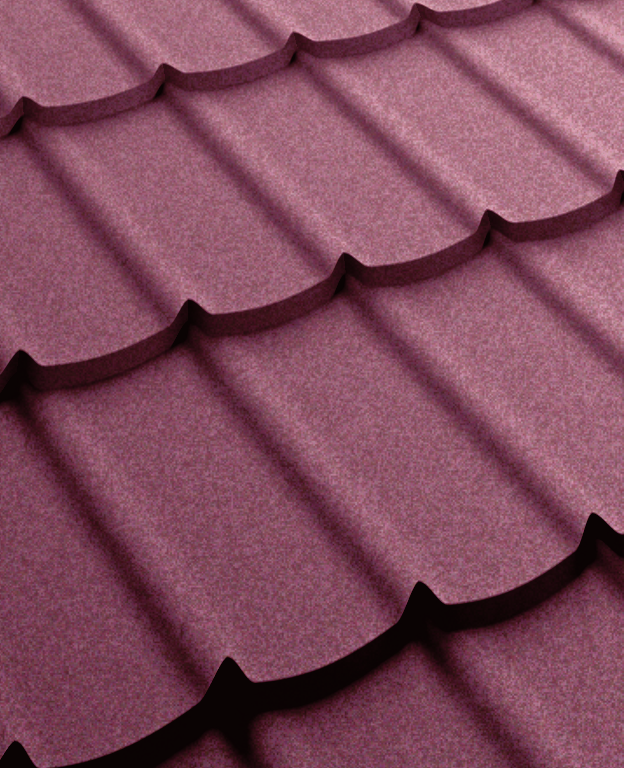
Give the GLSL for this texture, as a WebGL 2 fragment shader.

```glsl
#version 300 es
precision highp float;
// Rows of scalloped, grit-coated roof tiles receding toward the upper right.
uniform vec2 u_resolution;
out vec4 outColor;

// Perspective: tile coordinates (column, row, 1) to canvas, y down
const mat3 TILE_TO_CANVAS = mat3(
    0.2335, -0.0404,  0.0356,
    0.2226,  0.2092, -0.1410,
    0.0321,  0.1263,  1.0000);
const float ASPECT = 0.8125;

// Tile shape, in tile units
const float STEP_SAG = 0.055;      // drop beside each hump
const float BOW_SAG = 0.046;       // curve of the scallop
const float RIM = 0.072;           // thickness of the front rim
const float VALLEY_AT = -0.155;    // dark groove left of the ridge
const float VALLEY_WIDTH = 0.085;
const float CREST_AT = 0.05;
const float CREST_WIDTH = 0.075;

// Tones, in steps along the palette
const float BASE_TONE = 3.95;
const vec2 LIGHT_SLOPE = vec2(1.1, -1.9);
const float VALLEY_DEPTH = 2.1;
const float CREST_LIFT = 0.55;
const float SHADOW_DEPTH = 3.6;
const float RIM_TONE = 1.75;
const float GRAIN_CELLS = 440.0;
const float GRAIN_TONE = 2.1;
const float GRAIN_TINT = 0.16;

const int STEPS = 6;
const vec3 PALETTE[7] = vec3[7](
    vec3(0.04, 0.01, 0.01), vec3(0.25, 0.07, 0.11), vec3(0.39, 0.17, 0.26),
    vec3(0.47, 0.25, 0.33), vec3(0.58, 0.35, 0.43), vec3(0.70, 0.47, 0.54),
    vec3(0.85, 0.63, 0.69));

vec3 hash3(vec2 cell) {
    vec3 q = fract(cell.xyx * vec3(0.1031, 0.1030, 0.0973));
    q += dot(q, q.yxz + 33.33);
    return fract((q.xxy + q.yzz) * q.zyx);
}

vec3 noise3(vec2 p) {
    vec2 cell = floor(p), f = fract(p);
    f = f * f * (3.0 - 2.0 * f);
    vec3 low = mix(hash3(cell), hash3(cell + vec2(1, 0)), f.x);
    vec3 high = mix(hash3(cell + vec2(0, 1)), hash3(cell + vec2(1, 1)), f.x);
    return mix(low, high, f.y);
}

float bump(float x, float center, float width) {
    float d = (x - center) / width;
    return exp(-d * d);
}

// How far the front edge hangs below the row line, x from 0 to 1
float scallop(float x) {
    float shoulders = smoothstep(0.0, 0.16, x) * (1.0 - smoothstep(0.88, 1.0, x));
    return STEP_SAG * shoulders + BOW_SAG * sin(3.14159 * x);
}

vec3 paletteColor(float tone) {
    vec3 color = PALETTE[0];
    for (int i = 0; i < STEPS; i++)
        color = mix(color, PALETTE[i + 1], clamp(tone - float(i), 0.0, 1.0));
    return color;
}

void main() {
    vec2 canvas = gl_FragCoord.xy / u_resolution;
    canvas.y = 1.0 - canvas.y;
    vec3 h = inverse(TILE_TO_CANVAS) * vec3(canvas, 1.0);
    vec2 tile = h.xy / h.z;

    // Nearest row edge; the shear follows the upright direction on the canvas
    float row = floor(tile.y + 0.5);
    float below = tile.y - row;
    float shear = 1.2 + 0.27 * (row - 1.0);
    float along = fract(tile.x + shear * below - 0.02);
    float d = below - scallop(along);
    float rim = RIM - 0.015 * (row - 1.0);
    float soft = 1.3 * fwidth(tile.y);

    // Curved surface: groove, ridge and overall falloff of light
    float ridge = tile.x - floor(tile.x + 0.5);
    float light = BASE_TONE + dot(LIGHT_SLOPE, canvas - 0.5);
    float surface = light
        - VALLEY_DEPTH * bump(ridge, VALLEY_AT, VALLEY_WIDTH)
        + CREST_LIFT * bump(ridge, CREST_AT, CREST_WIDTH);

    // Shadow under the rim, wider inside the humps; faint light on the lip
    float hump = bump(min(along, 1.0 - along), 0.0, 0.13);
    float reach = 0.045 + 0.03 * hump;
    float shadow = SHADOW_DEPTH * exp(-max(d - rim, 0.0) / reach);
    float lower = surface - shadow;
    float upper = surface + 0.35 * exp(min(d, 0.0) / 0.025);

    // Rim face, darker in front and near each hump
    float face = RIM_TONE * (1.0 - canvas.y / 0.85);
    face += 0.5 * smoothstep(0.25, 0.8, along) * (1.0 - canvas.y) - 0.9 * hump;

    float onRim = smoothstep(-soft, soft, d);
    float onLower = smoothstep(rim - soft, rim + 2.0 * soft, d);
    float tone = mix(mix(upper, face, onRim), lower, onLower);

    // Mineral grit: fine and coarse grains, stronger in front
    vec2 grit = canvas * vec2(ASPECT, 1.0) * GRAIN_CELLS;
    vec3 fine = noise3(grit) - 0.5;
    vec3 coarse = noise3(grit * 0.47 + 71.0) - 0.5;
    float strength = mix(0.65, 1.1, canvas.y) * smoothstep(-0.5, 3.0, tone);
    tone += strength * GRAIN_TONE * (fine.x + 0.35 * coarse.x);
    vec3 color = paletteColor(tone) + strength * GRAIN_TINT * (fine.yzx - fine.x) * 0.6;
    outColor = vec4(clamp(color, 0.0, 1.0), 1.0);
}
```
